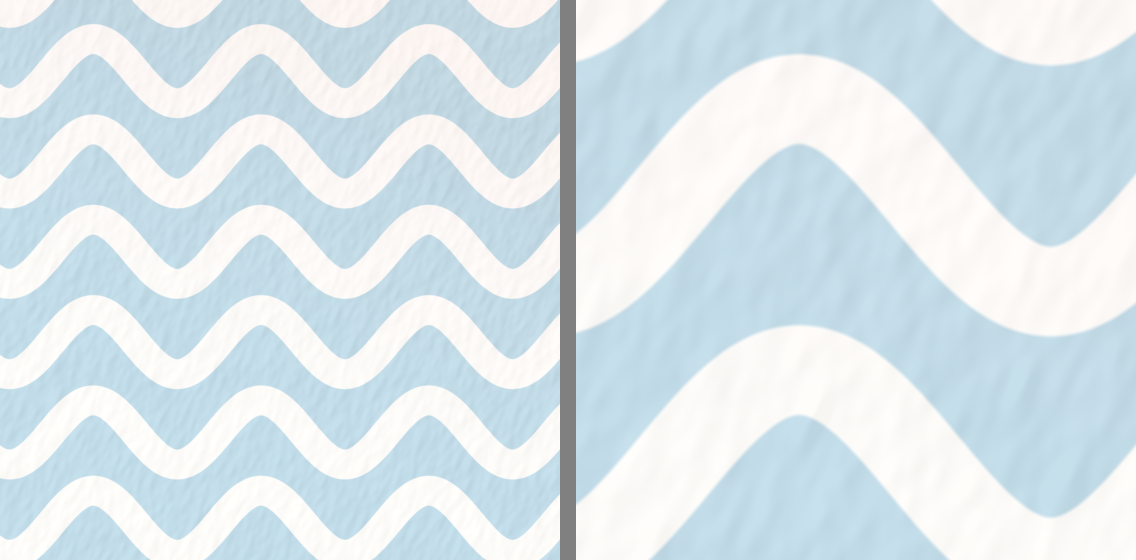
Left: the whole. Right: its middle third, enlarged.
Reproduce this pattern procedurally as a WebGL 2 fragment shader.

```glsl
#version 300 es
precision highp float;
uniform vec2 u_resolution;
out vec4 fragColor;

vec2 hash2(vec2 p) {
  vec3 q = fract(vec3(p.xyx) * vec3(0.1031, 0.1030, 0.0973));
  q += dot(q, q.yzx + 33.33);
  return fract((q.xx + q.yz) * q.zy);
}

// Smooth cellular height: soft bumps around jittered cell points
float cellular(vec2 p) {
  vec2 cell = floor(p);
  float sum = 0.0;
  for (int j = -1; j <= 1; j++)
    for (int i = -1; i <= 1; i++) {
      vec2 c = cell + vec2(i, j);
      vec2 d = c + hash2(c) - p;
      sum += exp(-7.0 * dot(d, d));
    }
  return sum;
}

// Paper height: slanted, upright dents in two sizes
float paperHeight(vec2 p) {
  p.x -= 0.35 * p.y;
  return cellular(p * vec2(46.0, 21.0)) + 0.6 * cellular(p * vec2(85.0, 44.0) + 17.0);
}

float waveY(float x) {
  return 0.0573 * cos(6.28319 * (x - 0.1667) / 0.2995);
}

float segmentDistance(vec2 p, vec2 a, vec2 b) {
  vec2 ab = b - a;
  return length(p - a - ab * clamp(dot(p - a, ab) / dot(ab, ab), 0.0, 1.0));
}

// Distance to the nearest wave centre line, traced in short segments
float waveDistance(vec2 p) {
  float spacing = 0.1613;
  float offset = p.y - 0.873 - waveY(p.x);
  p.y -= 0.873 + spacing * round(offset / spacing);
  float nearest = 1.0;
  float x = p.x - 0.06;
  vec2 a = vec2(x, waveY(x));
  for (int i = 0; i < 24; i++) {
    x += 0.005;
    vec2 b = vec2(x, waveY(x));
    nearest = min(nearest, segmentDistance(p, a, b));
    a = b;
  }
  return nearest;
}

void main() {
  vec2 uv = gl_FragCoord.xy / u_resolution.y;

  // Colours fade slightly warmer towards the upper right
  float warmth = smoothstep(0.25, 1.05, uv.y * 0.75 + uv.x * 0.3);
  vec3 blue = mix(vec3(0.76, 0.865, 0.915), vec3(0.755, 0.84, 0.882), warmth);
  vec3 cream = mix(vec3(0.99, 0.987, 0.976), vec3(0.985, 0.957, 0.946), warmth);

  // White wave bands of constant width
  float edge = max(0.0016, 0.8 / u_resolution.y);
  float band = 1.0 - smoothstep(-edge, edge, waveDistance(uv) - 0.0267);
  vec3 color = mix(blue, cream, band);

  // Embossed paper, lit from the left
  float relief = paperHeight(uv + vec2(0.003, -0.002)) - paperHeight(uv - vec2(0.003, -0.002));
  float mottle = sin(uv.x * 23.0 + 2.0 * sin(uv.y * 17.0)) * sin(uv.y * 29.0 + 1.5 * sin(uv.x * 19.0));
  color += (0.022 * clamp(relief, -1.2, 0.7) + 0.004 * mottle) * mix(1.0, 0.7, band);

  fragColor = vec4(clamp(color, 0.0, 1.0), 1.0);
}
```
